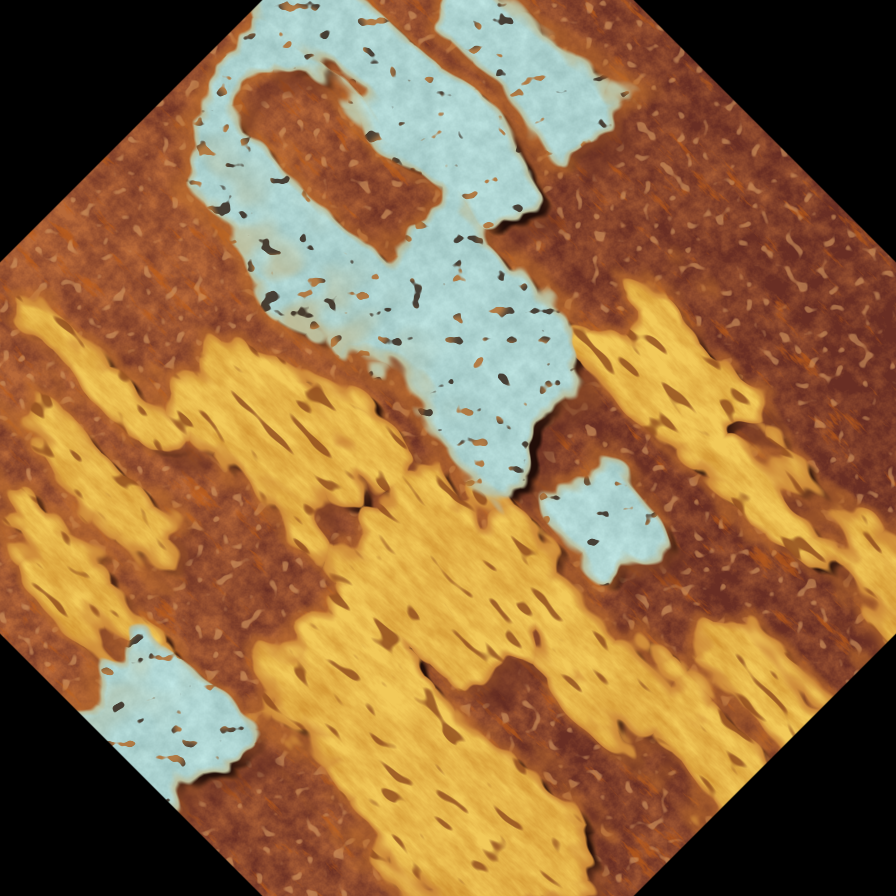
This texture is drawn by a three.js fragment shader. Its source:

```glsl
// Weathered metal: flakes of pale blue and yellow paint over speckled rust, in a
// square turned by 45 degrees on black. Rounded boxes give the broad areas of paint;
// gradient noise stretched along the grain frays, chips, stains and shades them.
varying vec2 vUv;

vec2 randomGradient(vec2 cell) {
  float angle = 6.2832 * fract(sin(dot(cell, vec2(127.1, 311.7))) * 43758.5);
  return vec2(cos(angle), sin(angle));
}

// Gradient noise, roughly -0.7 to 0.7
float noise(vec2 p) {
  vec2 i = floor(p), f = fract(p);
  vec2 w = f * f * f * (f * (f * 6.0 - 15.0) + 10.0);
  float a = dot(randomGradient(i), f);
  float b = dot(randomGradient(i + vec2(1, 0)), f - vec2(1, 0));
  float c = dot(randomGradient(i + vec2(0, 1)), f - vec2(0, 1));
  float d = dot(randomGradient(i + vec2(1, 1)), f - vec2(1, 1));
  return mix(mix(a, b, w.x), mix(c, d, w.x), w.y);
}

float fbm(vec2 p) {
  float sum = 0.0, amp = 0.6;
  for (int i = 0; i < 4; i++) {
    sum += amp * noise(p);
    p = p * 2.1 + 7.3;
    amp *= 0.62;
  }
  return sum;
}

// Depth inside a rounded box: positive within, negative outside
float patchDepth(vec2 q, vec2 centre, vec2 halfSize) {
  vec2 d = abs(q - centre) - halfSize + 0.02;
  return 0.02 - length(max(d, 0.0)) - min(max(d.x, d.y), 0.0);
}

// Frayed along the grain, with lobed edges
float fray(vec2 q) {
  return 0.05 * noise(q * vec2(6, 24) + 3.0) + 0.022 * abs(noise(q * 22.0))
       + 0.016 * noise(q * vec2(30, 65)) - 0.005;
}

vec2 warp(vec2 q) {
  return q + 0.045 * vec2(noise(q * 8.0 + 11.0), noise(q * 6.0 + 37.0));
}

float blueDepth(vec2 q) {
  vec2 w = warp(q);
  float d = patchDepth(w, vec2(-0.2 - 0.3 * (w.y - 0.1), 0.1), vec2(0.27, 0.105));
  d = min(d, -patchDepth(w, vec2(-0.31, 0.15), vec2(0.11, 0.04)));
  d = max(d, patchDepth(w, vec2(-0.32, 0.24), vec2(0.2, 0.045)));
  d = max(d, patchDepth(w, vec2(-0.24, 0.365), vec2(0.11, 0.058)));
  d = max(d, patchDepth(w, vec2(0.185, 0.065), vec2(0.05, 0.05)));
  d = max(d, patchDepth(w, vec2(-0.02, -0.46), vec2(0.08, 0.085)));
  return d + 0.6 * fray(q + 5.0);
}

float yellowDepth(vec2 q) {
  vec2 w = warp(q + 0.3) - 0.3;
  float d = patchDepth(w, vec2(-0.13, -0.125), vec2(0.11, 0.08));
  d = max(d, patchDepth(w, vec2(0.1, -0.1), vec2(0.12, 0.09)));
  d = max(d, patchDepth(w, vec2(0.27, -0.045), vec2(0.24, 0.048)));
  d = max(d, patchDepth(w, vec2(0.24, -0.27), vec2(0.2, 0.095)));
  d = max(d, patchDepth(w, vec2(0.12, 0.24), vec2(0.1, 0.06)));
  d = max(d, patchDepth(w, vec2(0.37, 0.22), vec2(0.17, 0.034)));
  d = max(d, patchDepth(w, vec2(0.46, 0.06), vec2(0.1, 0.05)));
  // Stepped streaks on the left
  for (int i = 0; i < 3; i++) {
    float k = float(i);
    d = max(d, patchDepth(w, vec2(-0.32 + 0.07 * k, -0.22 - 0.085 * k), vec2(0.12, 0.02 + 0.007 * k)));
  }
  return d + fray(q);
}

void main() {
  vec2 p = vUv - 0.5;
  vec2 q = vec2(p.x - p.y, p.x + p.y) * 0.7071; // x runs down the grain
  float blotch = fbm(q * vec2(7, 11));
  float grain = fbm(q * 48.0 + 9.0);
  float streak = fbm(q * vec2(16, 60));

  // Rust, paler toward the upper left
  float rustTone = 0.42 + 0.5 * blotch + 0.75 * grain - 0.45 * q.x - 0.25 * q.y;
  vec3 color = mix(vec3(0.41, 0.18, 0.14), vec3(0.72, 0.41, 0.22), clamp(rustTone, 0.0, 1.0));
  color = mix(color, vec3(0.75, 0.36, 0.08), 0.65 * smoothstep(0.15, 0.5, streak + 0.4 * blotch));
  color = mix(color, vec3(0.83, 0.6, 0.38), 0.6 * smoothstep(0.25, 0.45, noise(q * 75.0)));

  float blue = blueDepth(q), yellow = yellowDepth(q);

  // Orange bleed around the paint, then shade below the flake ends
  color = mix(color, vec3(0.74, 0.43, 0.17), 0.6 * smoothstep(-0.025, 0.0, max(blue, yellow)));
  vec2 near = q - vec2(0.014, 0.002), far = q - vec2(0.045, 0.0);
  float nearShade = smoothstep(0.0, 0.012, max(blueDepth(near), yellowDepth(near)));
  float farShade = smoothstep(0.0, 0.03, max(blueDepth(far), yellowDepth(far)));
  color = mix(color, vec3(0.36, 0.15, 0.12), 0.45 * farShade);
  color = mix(color, vec3(0.13, 0.05, 0.03), nearShade * smoothstep(-0.25, 0.25, noise(q * 11.0)));

  // Yellow paint with worn streaks and small brown chips
  vec3 yellowPaint = mix(vec3(0.83, 0.59, 0.2), vec3(0.95, 0.79, 0.35),
    clamp(0.65 + 0.9 * streak + 0.6 * blotch + 0.25 * grain, 0.0, 1.0));
  yellowPaint = mix(vec3(0.8, 0.53, 0.22), yellowPaint, smoothstep(0.0, 0.02, yellow));
  float worn = smoothstep(0.27, 0.43, noise(q * vec2(24, 75)) + 0.35 * blotch);
  yellowPaint = mix(yellowPaint, vec3(0.55, 0.28, 0.11), 0.8 * worn);
  color = mix(color, yellowPaint, smoothstep(-0.002, 0.004, yellow));

  // Blue paint, beige at its rim and chipped most along its lower left side
  float wear = smoothstep(0.1, -0.04, q.y) * smoothstep(0.02, -0.2, q.x);
  vec3 bluePaint = vec3(0.68, 0.83, 0.82) + 0.1 * grain + 0.06 * blotch;
  float beige = max(1.0 - smoothstep(0.0, 0.014, blue), wear * smoothstep(-0.3, 0.3, noise(q * 26.0)));
  bluePaint = mix(bluePaint, vec3(0.76, 0.7, 0.51), 0.75 * beige);
  float chip = noise(p * vec2(42, 62)) + 0.3 * noise(p * 120.0) + 0.17 * wear;
  vec3 chipColor = mix(vec3(0.2, 0.14, 0.1), vec3(0.7, 0.42, 0.17), smoothstep(-0.2, 0.2, noise(q * 30.0)));
  bluePaint = mix(bluePaint, chipColor, 0.85 * smoothstep(0.35, 0.46, chip));
  color = mix(color, bluePaint, smoothstep(-0.002, 0.004, blue));

  // Turned square on black
  float inside = 1.0 - smoothstep(0.499, 0.501, max(abs(q.x), abs(q.y)));
  gl_FragColor = vec4(color * inside, 1.0);
}
```
